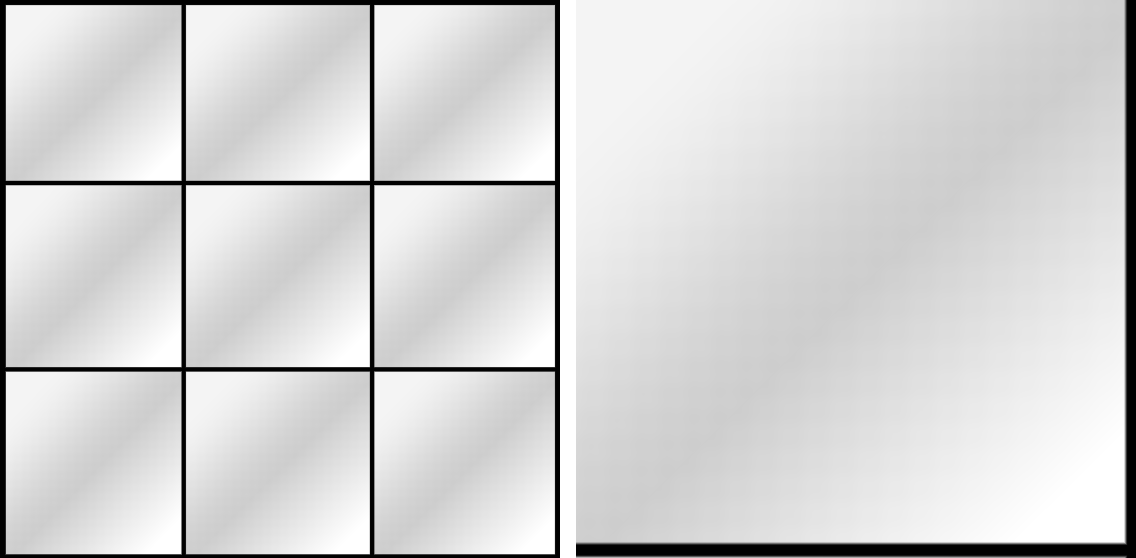
Left: the whole. Right: its middle third, enlarged.
Write a Shadertoy shader that draws this pattern.

```glsl
const vec4 BARS_X = vec4(0.0064, 0.3281, 0.6645, 0.9950);
const vec4 BARS_Y = vec4(0.0026, 0.3380, 0.6720, 0.9949);
const float BAR_HALF_WIDTH = 0.0040;
const float EDGE_SOFTNESS = 0.0013;
const vec3 FRAME_COLOR = vec3(0.004);

// Inner limits of the pane that holds p along one axis.
vec2 paneSpan(float p, vec4 bars, float halfWidth) {
    vec2 centers = p < bars.y ? bars.xy : (p < bars.z ? bars.yz : bars.zw);
    return centers + vec2(halfWidth, -halfWidth);
}

// Positive inside the span, negative on the bars.
float insideDistance(float p, vec2 span) {
    return min(p - span.x, span.y - p);
}

// Diagonal sheen: pale corner, grey fold, white corner.
float glassSheen(vec2 local) {
    float t = 0.5 * (local.x + 1.0 - local.y);
    float falling = mix(0.957, 0.805, smoothstep(0.12, 0.55, t));
    float rising = mix(0.805, 1.0, clamp((t - 0.525) / 0.375, 0.0, 1.0));
    return t < 0.525 ? falling : rising;
}

// Faint square mesh, strongest in the middle of a pane.
float meshRipple(vec2 uv, vec2 local, float cells) {
    vec2 wave = sin(6.2831853 * cells * uv);
    float t = 0.5 * (local.x + 1.0 - local.y);
    float fade = smoothstep(0.15, 0.3, t) * (1.0 - smoothstep(0.7, 0.9, t));
    return 0.002 * fade * (wave.x + wave.y);
}

void mainImage(out vec4 fragColor, in vec2 fragCoord) {
    vec2 uv = fragCoord / iResolution.xy;
    vec2 spanX = paneSpan(uv.x, BARS_X, BAR_HALF_WIDTH);
    vec2 spanY = paneSpan(uv.y, BARS_Y, BAR_HALF_WIDTH);
    vec2 low = vec2(spanX.x, spanY.x);
    vec2 high = vec2(spanX.y, spanY.y);
    vec2 local = clamp((uv - low) / (high - low), 0.0, 1.0);

    // Glass
    vec3 glass = vec3(glassSheen(local) + meshRipple(uv, local, 64.0));

    // Black frame with soft edges
    float inside = min(insideDistance(uv.x, spanX), insideDistance(uv.y, spanY));
    float softness = max(EDGE_SOFTNESS, 0.6 / iResolution.y);
    float coverage = smoothstep(-softness, softness, inside);
    fragColor = vec4(mix(FRAME_COLOR, glass, coverage), 1.0);
}
```
